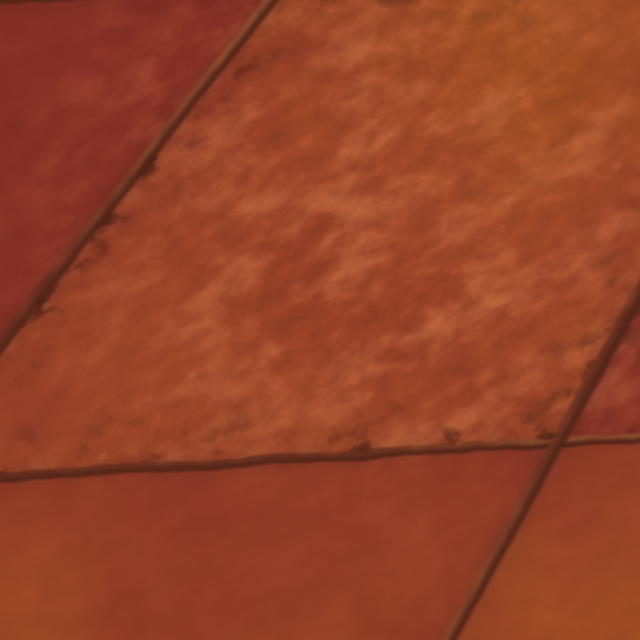
Write a WebGL 2 fragment shader that draws this texture.

```glsl
#version 300 es
precision highp float;
// Worn terracotta floor tiles seen close up, with slanted grout joints.

#define CLAY_RED vec3(0.525, 0.190, 0.145)
#define CLAY_WARM vec3(0.615, 0.275, 0.160)
#define OCHRE vec3(0.630, 0.320, 0.130)
#define DUST vec3(0.700, 0.385, 0.235)
#define GROUT_DARK vec3(0.320, 0.145, 0.095)
#define GROUT_RIDGE vec3(0.550, 0.315, 0.175)
#define COLUMN_HALF_WIDTH 0.0115
#define ROW_HALF_WIDTH 0.0090
#define ROW_HEIGHT 0.745
#define WEAR 0.75
#define SPECK_GRID 9.0

uniform vec2 u_resolution;
out vec4 outColor;

vec2 hash2(vec2 p) {
  vec3 q = fract(p.xyx * vec3(0.1031, 0.1030, 0.0973));
  q += dot(q, q.yzx + 33.33);
  return fract((q.xx + q.yz) * q.zy);
}

float cornerSlope(vec2 cell, vec2 corner, vec2 f) {
  float angle = 6.2832 * hash2(cell + corner).x;
  return dot(vec2(cos(angle), sin(angle)), f - corner);
}

// Gradient noise, roughly -0.7 to 0.7
float gradientNoise(vec2 p) {
  vec2 cell = floor(p), f = fract(p);
  vec2 w = f * f * f * (f * (f * 6.0 - 15.0) + 10.0);
  float low = mix(cornerSlope(cell, vec2(0, 0), f), cornerSlope(cell, vec2(1, 0), f), w.x);
  float high = mix(cornerSlope(cell, vec2(0, 1), f), cornerSlope(cell, vec2(1, 1), f), w.x);
  return mix(low, high, w.y);
}

float fbm(vec2 p) {
  float sum = 0.0, amplitude = 0.6;
  for (int i = 0; i < 4; i++) {
    sum += amplitude * gradientNoise(p);
    p = mat2(1.6, 1.2, -1.2, 1.6) * p + 7.3;
    amplitude *= 0.5;
  }
  return sum;
}

// Perspective tile coordinates: joints lie on whole numbers
float columnWidth(vec2 p) { return 1.063 - 0.237 * p.y; }
vec2 tileCoords(vec2 p) {
  return vec2((p.x + 0.36 - 0.783 * p.y) / columnWidth(p),
              (p.y - 0.255 - 0.061 * p.x) / ROW_HEIGHT);
}

// Grout strip lit on its negative side and shaded on its positive side
vec3 drawJoint(vec3 base, float d, float halfWidth, float light) {
  float s = d / halfWidth;
  vec3 ridge = mix(GROUT_DARK * 1.2, GROUT_RIDGE, clamp(light, 0.0, 1.0));
  vec3 grout = mix(ridge, GROUT_DARK, smoothstep(-0.6, 0.5, s));
  base *= 1.0 - 0.10 * exp(-abs(s) * 0.5);
  return mix(base, grout, 0.92 * (1.0 - smoothstep(0.45, 1.3, abs(s))));
}

// Small pale chips scattered on a jittered grid
float specks(vec2 p) {
  vec2 cell = floor(p * SPECK_GRID);
  vec2 jitter = hash2(cell + 4.0);
  vec2 d = fract(p * SPECK_GRID) - 0.25 - 0.5 * jitter;
  d = vec2(d.x + d.y, 1.6 * (d.y - d.x)) * 0.7;
  float present = step(0.86, hash2(cell + 31.0).y);
  return present * (1.0 - smoothstep(0.03, 0.11, length(d)));
}

void main() {
  vec2 p = gl_FragCoord.xy / u_resolution;
  vec2 tile = tileCoords(p);
  vec2 id = floor(tile);

  // Signed distances to the nearest joints, slightly uneven
  float wobble = 0.004 * gradientNoise(p * 9.0) + 0.002 * gradientNoise(p * 31.0);
  float columnDist = (tile.x - round(tile.x)) * columnWidth(p) * 0.83 + wobble * 0.7;
  float rowDist = -(tile.y - round(tile.y)) * ROW_HEIGHT + wobble * 1.3;
  float edge = min(abs(columnDist), abs(rowDist));

  // Firing tone of each tile, with cloudy drift
  float kiln = 0.5 + 0.5 * sin(dot(id, vec2(2.57, 1.2)) + 1.0);
  float cloud = fbm(p * 3.2 + 2.0 + id * 5.0);
  float tone = kiln + 0.6 * cloud - 0.35 * (1.0 - smoothstep(0.0, 0.3, fract(tile.x)));
  vec3 color = mix(CLAY_RED, CLAY_WARM, clamp(tone, -0.1, 1.15));
  float corner = abs(p.y - 0.45) + 0.5 * abs(p.x - 0.45) + 0.35 * cloud;
  color = mix(color, OCHRE, 0.65 * smoothstep(0.35, 0.85, corner) * smoothstep(0.0, 0.4, kiln));

  // Dusty wear streaked along a slant
  vec2 slant = mat2(0.88, -0.47, 0.47, 0.88) * p;
  float streak = fbm(slant * vec2(7.0, 14.0) + 11.0);
  float fine = fbm(slant * vec2(22.0, 38.0) + 3.0);
  float spread = 1.0 - smoothstep(0.12, 0.75, distance(p, vec2(0.62, 0.62)));
  float worn = mix(0.15, 1.0, step(0.0, id.y)) * spread;
  float dust = smoothstep(-0.18, 0.5, streak + 0.45 * fine);
  color = mix(color, DUST, WEAR * worn * dust);
  color *= 1.0 + (0.05 + 0.13 * worn) * fine + 0.06 * streak;

  // Pits and pale scuffs beside the joints
  float nearEdge = exp(-edge / 0.035) * step(0.0, id.y) * smoothstep(0.1, 0.5, kiln);
  float scuff = fbm(slant * vec2(15.0, 21.0) + 19.0);
  color *= 1.0 - 0.55 * nearEdge * smoothstep(0.05, 0.35, scuff);
  color = mix(color, DUST, 0.6 * nearEdge * smoothstep(0.05, 0.35, -scuff));
  color = mix(color, DUST, 0.5 * specks(p) * step(0.0, id.y));

  // Rows first, so the long slanted joints run across them
  float grain = 0.5 * gradientNoise(p * 24.0);
  color = drawJoint(color, rowDist, ROW_HALF_WIDTH, smoothstep(0.45, 1.0, p.x) + grain);
  color = drawJoint(color, columnDist, COLUMN_HALF_WIDTH, 1.8 * abs(p.y - 0.45) + grain);
  outColor = vec4(color, 1.0);
}
```
